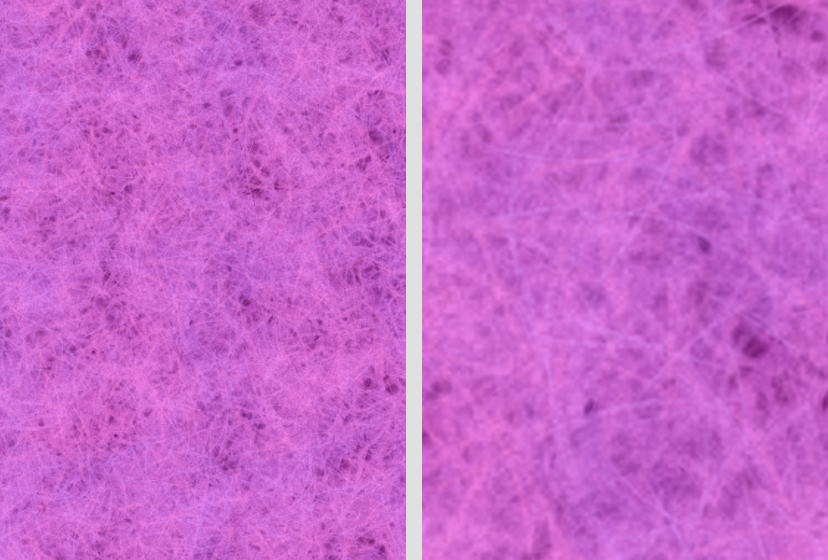
Left: the whole. Right: its middle third, enlarged.
Reproduce this texture procedurally as a Shadertoy shader.

```glsl
// Soft orchid felt: tangled curved fibres over small dark pits and cloudy tints.

const float TAU = 6.2831853;
const int FIBRE_LAYERS = 24;
const float CONTRAST = 1.34;

const vec3 ORCHID = vec3(0.795, 0.392, 0.805);
const vec3 MIDTONE = vec3(0.800, 0.400, 0.805);
const vec3 BALANCE = vec3(0.791, 0.392, 0.802);
const vec3 SHADOW = vec3(0.500, 0.130, 0.480);
const vec3 INDIGO = vec3(0.570, 0.240, 0.650);
const vec3 PINK   = vec3(0.910, 0.470, 0.850);
const vec3 VIOLET = vec3(0.840, 0.490, 0.905);

vec3 hash3(vec2 p) {
    vec3 q = fract(p.xyx * vec3(0.1031, 0.1030, 0.0973));
    q += dot(q, q.yxz + 33.33);
    return fract((q.xxy + q.yzz) * q.zyx);
}

vec2 rotate(vec2 p, float angle) {
    float c = cos(angle), s = sin(angle);
    return vec2(c * p.x + s * p.y, c * p.y - s * p.x);
}

// Layered, self-bending sines, roughly -1 to 1
float clouds(vec2 p, float frequency, float phase) {
    float sum = 0.0, weight = 0.5;
    p = p * frequency + phase;
    for (int i = 0; i < 5; i++) {
        p = rotate(p, 2.4) + 0.6 * sin(p.yx * 1.3 + phase);
        sum += weight * sin(p.x + phase) * cos(p.y * 0.9);
        p *= 1.55;
        weight *= 0.78;
    }
    return sum;
}

// Cellular pits: soft turned ellipses of random size and depth
float pits(vec2 p, float cellSize, float seed) {
    p /= cellSize;
    vec2 cell = floor(p);
    float depth = 0.0;
    for (int y = -1; y <= 1; y++)
    for (int x = -1; x <= 1; x++) {
        vec2 id = cell + vec2(x, y);
        vec3 place = hash3(id + seed);
        vec3 shape = hash3(id + seed + 57.0);
        vec2 q = rotate(p - id - place.xy, shape.x * TAU);
        q.y *= mix(1.1, 2.1, shape.y);
        float radius = mix(0.35, 0.85, shape.z);
        float blob = 1.0 - smoothstep(radius * 0.2, radius, length(q));
        depth = max(depth, blob * place.z * sqrt(place.z));
    }
    return depth;
}

// One bent, tapered hair per cell; returns cover and tint of the strongest
vec2 fibres(vec2 p, float cellSize, float width, float seed) {
    p /= cellSize;
    vec2 cell = floor(p);
    vec2 best = vec2(0.0);
    for (int y = -1; y <= 1; y++)
    for (int x = -1; x <= 1; x++) {
        vec2 id = cell + vec2(x, y);
        vec3 place = hash3(id + seed);
        vec3 shape = hash3(id + seed + 91.0);
        vec2 q = rotate(p - id - place.xy, shape.x * TAU);
        float bend = (shape.y - 0.5) * 0.9;
        float slope = 2.0 * bend * q.x;
        float d = abs(q.y - bend * q.x * q.x) / sqrt(1.0 + slope * slope);
        float halfWidth = width * mix(0.6, 1.3, shape.z) / cellSize;
        float cover = 1.0 - smoothstep(0.0, halfWidth, d);
        cover *= 1.0 - smoothstep(0.3, 0.9, abs(q.x));
        cover *= mix(0.3, 1.0, place.z);
        if (cover > best.x) best = vec2(cover, shape.z);
    }
    return best;
}

// Smooth fine grain, -0.5 to 0.5
float grain(vec2 p) {
    vec2 id = floor(p), f = fract(p);
    f = f * f * (3.0 - 2.0 * f);
    float low = mix(hash3(id).x, hash3(id + vec2(1, 0)).x, f.x);
    float high = mix(hash3(id + vec2(0, 1)).x, hash3(id + vec2(1, 1)).x, f.x);
    return mix(low, high, f.y) - 0.5;
}

void mainImage(out vec4 fragColor, in vec2 fragCoord) {
    vec2 p = fragCoord / iResolution.y;

    // Cloudy ground, leaning to pink or violet
    float density = clouds(p, 19.0, 1.7);
    float tint = clouds(p, 12.0, 4.3);
    vec3 color = ORCHID - density * vec3(0.036, 0.038, 0.034);
    color += tint * vec3(0.014, 0.0, -0.013);
    color += clouds(p, 65.0, 2.9) * vec3(0.026, 0.029, 0.026);

    // Pits everywhere, deepest where the felt is thin
    vec2 warped = p + 0.003 * sin(p.yx * 130.0 + 3.0 * sin(p * 47.0));
    float thin = smoothstep(-0.7, 0.8, density);
    float fine = pits(warped, 0.011, 71.0) * mix(0.18, 0.46, thin);
    float small = pits(warped, 0.019, 11.0) * mix(0.20, 0.86, thin);
    float large = pits(warped, 0.034, 37.0) * mix(0.04, 0.74, thin * thin);
    vec3 pitColor = mix(SHADOW, INDIGO, smoothstep(0.5, -0.5, tint) * 0.7);
    color = mix(color, pitColor, max(fine, max(small, large)));

    // Hairs, from broad and blurred below to fine and crisp on top
    for (int i = 0; i < FIBRE_LAYERS; i++) {
        float level = float(i) / float(FIBRE_LAYERS - 1);
        float cellSize = mix(0.055, 0.13, fract(float(i) * 0.618));
        float width = mix(0.0060, 0.0031, level);
        vec2 q = rotate(p, float(i) * 1.9) + 0.004 * sin(p.yx * 24.0 + float(i));
        vec2 hair = fibres(q, cellSize, width, float(i) * 17.0 + 5.0);
        vec3 hairColor = mix(VIOLET, PINK, clamp(hair.y + tint * 0.5, 0.0, 1.0));
        hairColor -= 0.03 * density;
        color = mix(color, hairColor, hair.x * mix(0.36, 0.46, level));
    }

    color += 0.055 * grain(p * 380.0);
    color = BALANCE + (color - MIDTONE) * CONTRAST;
    fragColor = vec4(clamp(color, 0.0, 1.0), 1.0);
}
```
